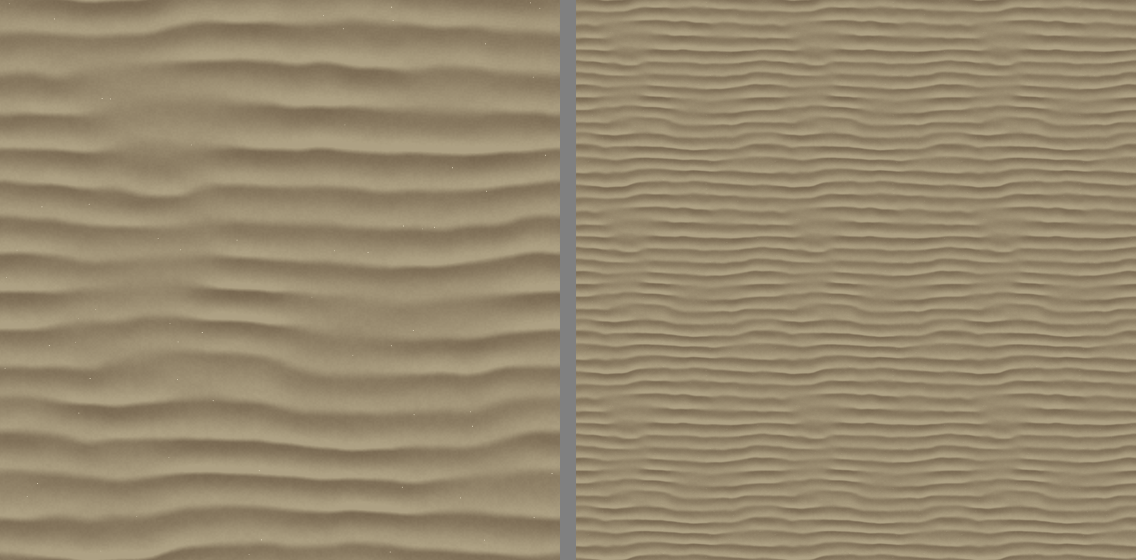
Left, the tile; right, the same tile 3 across and 3 down.
Give the GLSL for this texture, as a WebGL 2 fragment shader.

```glsl
#version 300 es
precision highp float;
// Wind-rippled sand: broken, arching ridges with soft slopes, fine grain and rare glints.

uniform vec2 u_resolution;
out vec4 fragColor;

const vec3 SHADOW_COLOR = vec3(0.475, 0.412, 0.322);
const vec3 CREST_COLOR  = vec3(0.668, 0.617, 0.502);
const vec3 GLINT_COLOR  = vec3(0.84, 0.80, 0.70);

const float RIPPLES      = 15.0;   // ridges per tile, whole number
const float ARCH_HEIGHT  = 0.34;   // sideways bending, in ridge spacings
const float WOBBLE       = 0.045;  // small irregularity of the ridge line
const float REGULARITY   = 0.6;    // higher means fewer forks
const float BASE_LIGHT   = 0.61;   // brightness of flat sand
const float CONTRAST     = 1.0;
const float SHARP_EDGE   = 0.17;   // lee slope width of strong ridges
const float SOFT_EDGE    = 0.48;   // lee slope width of faint ridges
const float GRAIN        = 0.05;
const float MOTTLE       = 0.03;
const float GLINT_CELLS  = 48.0;
const float GLINT_CHANCE = 0.025;
const float GLINT_RADIUS = 0.0018;

float hash(vec2 p, float seed) {
    return fract(sin(dot(p, vec2(127.1, 311.7)) + seed * 74.7) * 43758.5);
}

// Value noise from -1 to 1 that wraps after one tile.
float noise(vec2 uv, vec2 cells, float seed) {
    vec2 p = uv * cells;
    vec2 i = floor(p);
    vec2 f = p - i;
    f = f * f * f * (f * (f * 6.0 - 15.0) + 10.0);
    vec2 a = mod(i, cells);
    vec2 b = mod(i + 1.0, cells);
    float low  = mix(hash(a, seed), hash(vec2(b.x, a.y), seed), f.x);
    float high = mix(hash(vec2(a.x, b.y), seed), hash(b, seed), f.x);
    return 2.0 * mix(low, high, f.y) - 1.0;
}

float softNoise(vec2 uv, vec2 cells, float seed) {
    return 0.72 * noise(uv, cells, seed) + 0.4 * noise(uv, cells * 2.0 - 1.0, seed + 0.5);
}

// Ridge brightness; a complex envelope makes ridges fade and fork where it vanishes.
float rippleLight(vec2 uv) {
    vec2 envelope = vec2(softNoise(uv, vec2(3.0, 5.0), 1.0) + REGULARITY,
                         softNoise(uv, vec2(4.0, 5.0), 2.0));
    float bend = ARCH_HEIGHT * noise(uv, vec2(5.0, 3.0), 3.0)
               + WOBBLE * noise(uv, vec2(19.0, 15.0), 4.0);
    float phase = RIPPLES * uv.y + bend + atan(envelope.y, envelope.x) / 6.28319;
    float fade = 0.8 + 0.45 * softNoise(uv, vec2(5.0, 11.0), 5.0);
    float strength = smoothstep(0.02, 0.85, length(envelope)) * fade;

    // Steep lee face, then a long fall towards the next trough.
    float t = fract(phase);
    float edge = mix(SOFT_EDGE, SHARP_EDGE, clamp(strength, 0.0, 1.0));
    float profile = smoothstep(0.0, edge, t) * (1.0 - smoothstep(edge, 1.0, t));
    return BASE_LIGHT + CONTRAST * strength * (profile - 0.52);
}

// Sparse bright grains, kept inside their cells.
float glints(vec2 uv) {
    vec2 p = uv * GLINT_CELLS;
    vec2 cell = mod(floor(p), GLINT_CELLS);
    vec2 center = 0.2 + 0.6 * vec2(hash(cell, 11.0), hash(cell, 12.0));
    float dist = length(fract(p) - center) / GLINT_CELLS;
    float present = step(hash(cell, 13.0), GLINT_CHANCE);
    float power = mix(0.3, 0.9, hash(cell, 14.0));
    return present * power * (1.0 - smoothstep(0.2 * GLINT_RADIUS, GLINT_RADIUS, dist));
}

void main() {
    vec2 uv = gl_FragCoord.xy / u_resolution;

    float light = rippleLight(uv);
    light += MOTTLE * noise(uv, vec2(70.0, 90.0), 6.0);
    light += GRAIN * noise(uv, vec2(300.0), 7.0);

    vec3 color = mix(SHADOW_COLOR, CREST_COLOR, clamp(light, 0.0, 1.06));
    color = mix(color, GLINT_COLOR, glints(uv));
    fragColor = vec4(color, 1.0);
}
```
